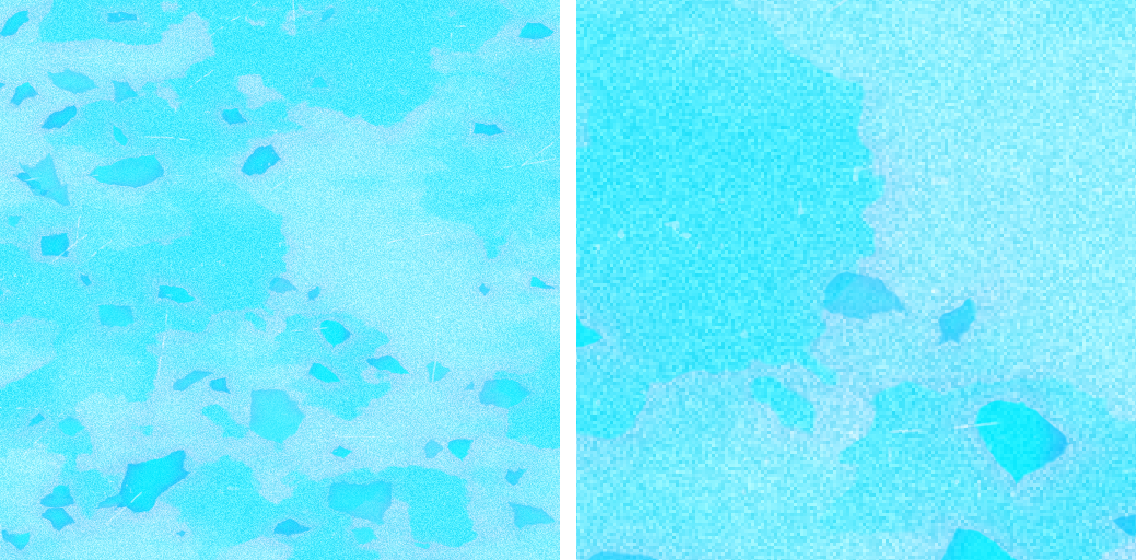
Left: the whole. Right: its middle third, enlarged.
Give the GLSL for this texture, as a Shadertoy shader.

```glsl
// Weathered cyan paint: a pale mottled coat with broad worn flakes, deep angular
// chips with shaded rims and lilac halos, fine speckled grain and thin scratches.
// Flakes come from thresholded noise, chips from random polygons in a jittered grid.

const vec3 PALE    = vec3(0.58, 0.945, 1.00);
const vec3 WASH    = vec3(0.36, 0.935, 1.00);
const vec3 LILAC   = vec3(0.61, 0.855, 0.99);
const vec3 CORE    = vec3(0.10, 0.930, 1.00);
const vec3 RIM     = vec3(0.18, 0.770, 0.99);
const vec3 FLAKE   = vec3(0.25, 0.920, 1.00);
const vec3 SCRATCH = vec3(0.82, 0.960, 1.00);

const float GRAIN_SCALE   = 512.0;
const float GRAIN_AMOUNT  = 0.34;
const float FLAKE_LEVEL   = 0.555;
const float HALO_WIDTH    = 0.022;
const float RIM_WIDTH     = 0.016;
const int   SCRATCH_COUNT = 22;
const float TAU = 6.2831853;

float hash(vec2 p) {
    vec3 q = fract(vec3(p.xyx) * 0.1031);
    q += dot(q, q.yzx + 33.33);
    return fract((q.x + q.y) * q.z);
}

vec2 hash2(vec2 p) {
    return vec2(hash(p + 17.3), hash(p + 71.9));
}

float noise(vec2 p) {
    vec2 i = floor(p), f = fract(p);
    f = f * f * (3.0 - 2.0 * f);
    return mix(mix(hash(i), hash(i + vec2(1, 0)), f.x),
               mix(hash(i + vec2(0, 1)), hash(i + vec2(1, 1)), f.x), f.y);
}

float fbm(vec2 p) {
    float sum = 0.0, amp = 0.5;
    for (int i = 0; i < 5; i++) {
        sum += amp * noise(p);
        p = mat2(0.8, 0.6, -0.6, 0.8) * p * 2.03 + 11.7;
        amp *= 0.5;
    }
    return sum / 0.97;
}

// Depth inside the nearest polygonal chip (x, canvas units) and its strength (y)
vec2 chips(vec2 p, float cells, float presence, float seed) {
    vec2 g = p * cells, cell = floor(g), best = vec2(-1.0, 0.0);
    for (int y = -1; y <= 1; y++)
    for (int x = -1; x <= 1; x++) {
        vec2 id = cell + vec2(x, y) + seed;
        if (hash(id) > presence) continue;
        vec2 q = g - (id - seed) - 0.2 - 0.6 * hash2(id);
        q.y = q.y * 1.55 + q.x * (hash(id + 5.1) - 0.5);
        float radius = mix(0.12, 0.34, hash(id + 9.4));
        float d = -1.0;
        for (int k = 0; k < 5; k++) {
            vec2 r = hash2(id + float(k) * 3.7);
            float a = (float(k) + 0.7 * r.x) * TAU / 5.0;
            d = max(d, dot(q, vec2(cos(a), sin(a))) - radius * mix(0.6, 1.2, r.y));
        }
        float depth = -d / cells;
        if (depth > best.x) best = vec2(depth, mix(0.5, 1.0, hash(id + 2.6)));
    }
    return best;
}

// Broken thin lines, mostly diagonal or nearly upright
float scratches(vec2 p, float px) {
    float sum = 0.0;
    for (int i = 0; i < SCRATCH_COUNT; i++) {
        vec2 id = vec2(float(i) * 7.31, 41.0);
        vec2 q = p - hash2(id);
        float kind = hash(id + 3.0);
        float a = (kind < 0.4 ? 0.7 : kind < 0.7 ? 1.55 : 0.08) + 0.25 * (hash(id + 6.0) - 0.5);
        vec2 dir = vec2(cos(a), sin(a));
        float along = dot(q, dir);
        float across = abs(dot(q, vec2(-dir.y, dir.x)) + 0.003 * (noise(vec2(along * 30.0, id.x)) - 0.5));
        float halfLen = mix(0.02, 0.09, hash(id + 8.0));
        float line = 1.0 - smoothstep(0.0003, 0.0007 + px, across);
        line *= 1.0 - smoothstep(0.7 * halfLen, halfLen, abs(along));
        sum += line * smoothstep(0.2, 0.6, noise(vec2(along * 110.0, id.x + 9.0)));
    }
    return min(sum, 1.0);
}

void mainImage(out vec4 fragColor, in vec2 fragCoord) {
    vec2 uv = fragCoord / iResolution.y;
    float px = 1.0 / iResolution.y;
    vec2 wobble = vec2(fbm(uv * 16.0), fbm(uv * 16.0 + 40.0)) - 0.5;
    float broad = fbm(uv * vec2(3.0, 4.0) + 3.0);
    float streak = fbm(uv * vec2(14.0, 34.0) + 8.0);

    // Mottled coat with faint horizontal wear
    float tone = smoothstep(0.30, 0.62, 0.65 * broad + 0.35 * streak);
    vec3 col = mix(WASH, PALE, tone);

    // Broad shallow flakes
    vec2 fp = uv + 0.03 * wobble;
    float flake = 0.14 * (fbm(fp * vec2(5.0, 8.0) + 21.0) - FLAKE_LEVEL - 0.12 * (broad - 0.5));
    float flakeIn = smoothstep(-0.001 - px, 0.001 + px, flake);
    float worn = smoothstep(0.25, 0.65, noise(uv * 6.0 + 31.0));
    col = mix(col, LILAC, 0.65 * worn * exp(min(flake, 0.0) / 0.012) * (1.0 - flakeIn));
    col = mix(col, mix(FLAKE, WASH, 0.5 * streak), flakeIn * mix(0.45, 0.95, worn));

    // Deep chips, large and small
    vec2 cp = uv + 0.045 * wobble;
    vec2 large = chips(cp, 5.0, 0.50, 13.0);
    vec2 small = chips(cp + 0.37, 11.0, 0.30, 57.0);
    vec2 chip = large.x > small.x ? large : small;
    float inside = smoothstep(-0.0008 - px, 0.0008 + px, chip.x);
    float halo = exp(min(chip.x, 0.0) / HALO_WIDTH) * (1.0 - inside);
    col = mix(col, LILAC, 0.75 * halo * chip.y);
    float rim = exp(-max(chip.x, 0.0) / RIM_WIDTH) * smoothstep(0.2, 0.7, noise(uv * 22.0));
    col = mix(col, mix(CORE, RIM, rim), inside * chip.y);

    // Scratches, specks and grain
    col = mix(col, SCRATCH, 0.65 * scratches(uv, px));
    float speck = smoothstep(0.86, 0.95, noise(uv * 150.0)) * smoothstep(0.5, 0.7, streak);
    col = mix(col, SCRATCH, 0.5 * speck);
    vec2 grainCell = floor(uv * GRAIN_SCALE);
    float grain = 0.5 * (hash(grainCell) + hash(grainCell + 191.0)) - 0.5;
    col += GRAIN_AMOUNT * grain * vec3(1.0, 0.30, 0.15) * mix(1.0, 0.5, inside);

    fragColor = vec4(clamp(col, 0.0, 1.0), 1.0);
}
```
